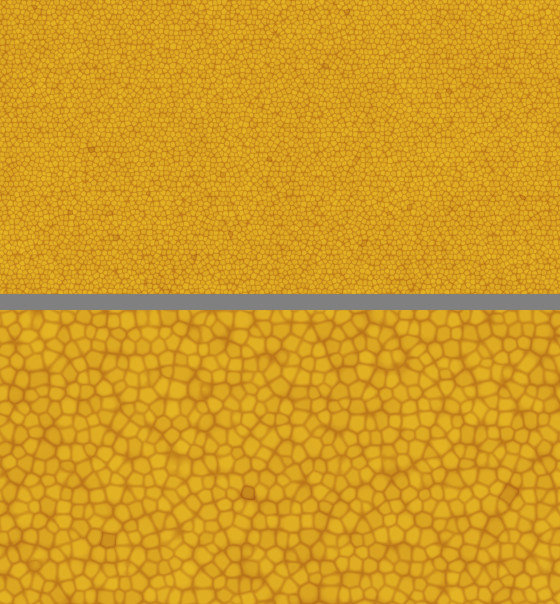
Top, the full canvas; bottom, a detail of the centre.
Give the GLSL for this texture, as a Shadertoy shader.

```glsl
// A dense bed of small golden grains, seen from above.
// Staggered, jittered cells hold round grains of varied size; the weighted
// distances to the two nearest grains give shaded rims and dark seams.

const float GRAINS_PER_HEIGHT = 60.0;
const float JITTER = 0.72;
const float SIZE_SPREAD = 0.4;
const float SEAM_WIDTH = 0.36;
const float SEAM_DEPTH = 0.40;
const float RIM_DEPTH = 0.30;
const float TONE_SPREAD = 0.20;
const float BASE_TONE = 0.91;
const float PATCH_DEPTH = 0.12;
const float FLECK_SHARE = 0.004;
const float FLECK_DEPTH = 0.40;
const int SAMPLES = 2;
const vec3 DEEP_AMBER = vec3(0.70, 0.42, 0.09);
const vec3 BRIGHT_GOLD = vec3(0.89, 0.70, 0.14);

vec3 hash3(vec2 p) {
    vec3 q = fract(p.xyx * vec3(0.1031, 0.1030, 0.0973));
    q += dot(q, q.yxz + 33.33);
    return fract((q.xxy + q.yzz) * q.zyx);
}

float valueNoise(vec2 p) {
    vec2 i = floor(p);
    vec2 f = p - i;
    f = f * f * (3.0 - 2.0 * f);
    float low = mix(hash3(i).x, hash3(i + vec2(1.0, 0.0)).x, f.x);
    float high = mix(hash3(i + vec2(0.0, 1.0)).x, hash3(i + 1.0).x, f.x);
    return mix(low, high, f.y);
}

// Brightness of the grain bed at p, measured in grain widths
float grainTone(vec2 p) {
    vec2 home = floor(p);
    float nearest = 9.0;
    float second = 9.0;
    vec2 owner = home;
    for (int y = -2; y <= 2; y++) {
        for (int x = -2; x <= 2; x++) {
            vec2 cell = home + vec2(x, y);
            vec3 rnd = hash3(cell + 71.0);
            vec2 center = cell + 0.5 + JITTER * (rnd.xy - 0.5);
            center.x += 0.5 * mod(cell.y, 2.0) - 0.25;
            float size = 1.0 + SIZE_SPREAD * (rnd.z - 0.5);
            float d = length(p - center) / size;
            if (d < nearest) {
                second = nearest;
                nearest = d;
                owner = cell;
            } else {
                second = min(second, d);
            }
        }
    }

    // Individual grain shade, with a few brown flecks
    vec3 shade = hash3(owner + 313.0);
    float tone = BASE_TONE + TONE_SPREAD * (shade.x - 0.5);
    tone -= FLECK_DEPTH * step(1.0 - FLECK_SHARE, shade.y);

    // Seams between neighbours and falling light towards the rim
    float seam = 1.0 - smoothstep(0.0, SEAM_WIDTH, second - nearest);
    float rim = smoothstep(0.32, 0.80, nearest);
    return tone - SEAM_DEPTH * seam - RIM_DEPTH * rim;
}

void mainImage(out vec4 fragColor, in vec2 fragCoord) {
    float scale = GRAINS_PER_HEIGHT / iResolution.y;

    // Average a small grid of samples to soften the edges
    float tone = 0.0;
    for (int j = 0; j < SAMPLES; j++) {
        for (int i = 0; i < SAMPLES; i++) {
            vec2 offset = (vec2(i, j) + 0.5) / float(SAMPLES) - 0.5;
            tone += grainTone((fragCoord + offset) * scale + 20.0);
        }
    }
    tone /= float(SAMPLES * SAMPLES);

    // Faint uneven patches across the bed
    vec2 p = fragCoord * scale;
    float patches = 0.6 * valueNoise(p * 0.12) + 0.4 * valueNoise(p * 0.35 + 40.0);
    tone += PATCH_DEPTH * (patches - 0.5);

    vec3 color = mix(DEEP_AMBER, BRIGHT_GOLD, clamp(tone, -0.4, 1.08));
    fragColor = vec4(color, 1.0);
}
```
